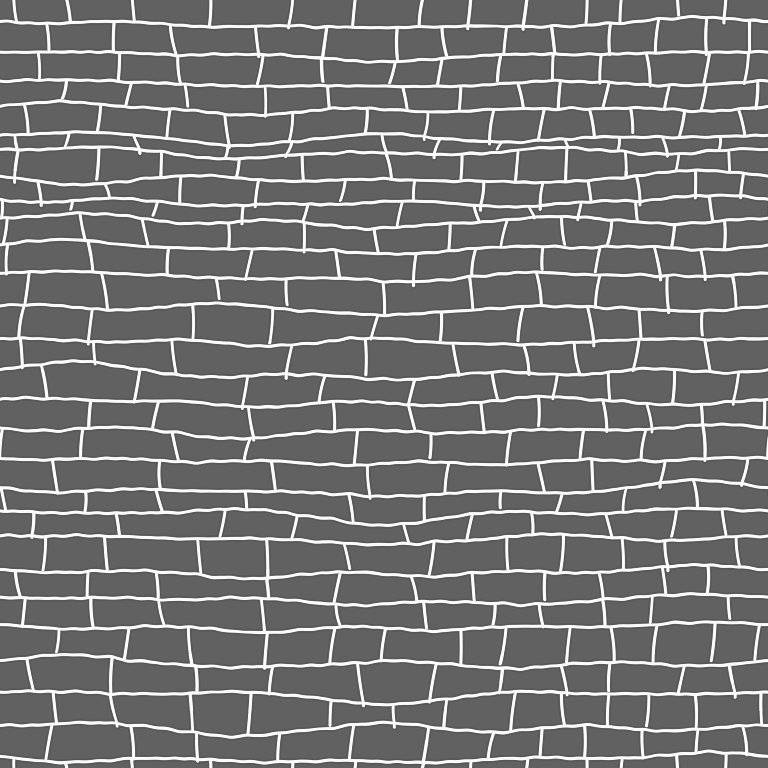
Write a WebGL 1 fragment shader that draws this pattern.

```glsl
precision highp float;

uniform vec2 u_resolution;

#define ROWS 27.0
#define FIRST_ROW 0.022
#define MEAN_BRICKS 11.6
#define JOINT_JITTER 0.34
#define JOINT_TILT 0.009
#define BED_WAVE 0.024
#define HAND_WIGGLE 0.0035
#define HALF_LINE 0.002
#define HALO 0.0043
#define STONE vec3(0.38)
#define SHADE vec3(0.34)
#define MORTAR vec3(0.985)

const float TAU = 6.2831853;

float hash(vec2 p) {
    return fract(sin(dot(p, vec2(127.1, 311.7))) * 43758.5453);
}

float signedHash(vec2 p) {
    return 2.0 * hash(p) - 1.0;
}

// Integer index wrapped to 0 .. count - 1
float wrapIndex(float i, float count) {
    return floor(mod(i + 0.5, count));
}

// One-dimensional gradient noise that repeats every "period" cells
float gradientNoise(float x, float period, float seed) {
    float cell = floor(x);
    float f = x - cell;
    float a = signedHash(vec2(wrapIndex(cell, period), seed)) * f;
    float b = signedHash(vec2(wrapIndex(cell + 1.0, period), seed)) * (f - 1.0);
    return mix(a, b, f * f * f * (f * (f * 6.0 - 15.0) + 10.0));
}

// Height of a bed line, measured down from the top edge
float bedLine(float row, float x) {
    float id = wrapIndex(row, ROWS);
    float a = TAU * id / ROWS;
    float drift = -0.0156 + 0.017 * cos(a) + 0.0117 * cos(2.0 * a - 0.74);
    drift += 0.0065 * signedHash(vec2(id, 3.7));
    float bow = 0.0035 * (1.0 - cos(TAU * x));
    float wave = BED_WAVE * gradientNoise(x * 5.0, 5.0, id + 40.3);
    float wiggle = HAND_WIGGLE * gradientNoise(x * 45.0, 45.0, id + 80.9);
    return FIRST_ROW + row / ROWS + drift + bow + wave + wiggle;
}

float bricksInRow(float id) {
    float trend = 1.7 * cos(TAU * id / ROWS - 0.3);
    return floor(MEAN_BRICKS + trend + 1.2 * signedHash(vec2(id, 9.1)) + 0.3);
}

// Bricks narrow toward the right: even spacing to wall position and back
float toWall(float u) {
    return u - 0.033 * sin(TAU * (u - 0.8));
}

float toEven(float x) {
    return x + 0.033 * sin(TAU * (x - 0.8));
}

// Distance to the upright joints between two bed lines
float jointDistance(vec2 p, float row, float top, float bottom) {
    float id = wrapIndex(row, ROWS);
    float count = bricksInRow(id);
    float phase = hash(vec2(id, 17.3));
    float nearest = floor(toEven(p.x) * count - phase + 0.5);
    float along = (p.y - top) / max(bottom - top, 0.004);
    float best = 1.0;
    for (int k = -1; k <= 1; k++) {
        float joint = nearest + float(k);
        vec2 key = vec2(wrapIndex(joint, count), id + 1.0);
        float jitter = JOINT_JITTER * (hash(key) - 0.5);
        float x = toWall((joint + phase + jitter) / count);

        // Lean and slight curve of the hand-drawn stroke
        float s = clamp(along, 0.0, 1.0);
        x += JOINT_TILT * (s - 0.5) * signedHash(key + 23.0);
        x += 0.006 * s * (1.0 - s) * signedHash(key + 51.0);

        // Strokes stop a little short of or past the lower line
        float slip = signedHash(key + 77.0);
        float end = bottom + 0.006 * slip * slip * slip;
        float y = clamp(p.y, top, max(top, end));
        best = min(best, length(p - vec2(x, y)));
    }
    return best;
}

void main() {
    vec2 p = gl_FragCoord.xy / u_resolution;
    p.y = 1.0 - p.y;
    float pixel = 1.0 / min(u_resolution.x, u_resolution.y);

    // Nearest bed line or joint among the neighbouring rows
    float firstRow = floor((p.y - FIRST_ROW) * ROWS) - 2.0;
    float top = bedLine(firstRow, p.x);
    float d = 1.0;
    for (int k = 0; k < 6; k++) {
        float row = firstRow + float(k);
        float bottom = bedLine(row + 1.0, p.x);
        d = min(d, abs(p.y - top));
        d = min(d, jointDistance(p, row, top, bottom));
        top = bottom;
    }

    // Uneven pen pressure
    float pressure = gradientNoise(p.x * 30.0, 30.0, floor(p.y * ROWS));
    float halfWidth = HALF_LINE * (1.0 + 0.3 * pressure);

    // Thin shade around the mortar, then the mortar itself
    float soft = 0.6 * pixel;
    float shade = 1.0 - smoothstep(HALO - soft, HALO + soft, d);
    float line = 1.0 - smoothstep(halfWidth - soft, halfWidth + soft, d);
    vec3 color = mix(STONE, SHADE, shade);
    gl_FragColor = vec4(mix(color, MORTAR, line), 1.0);
}
```
